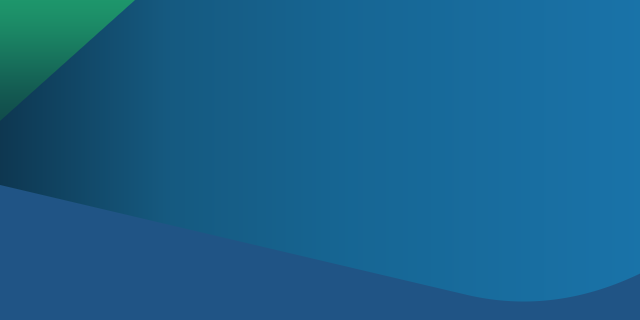
Write a Shadertoy shader that draws this background.

```glsl
// A calm blue backdrop: a dark-to-bright horizontal gradient, a green corner
// triangle with a vertical gradient, and a flat blue slope that curls up at right.
// Each shape is a signed distance to an edge, blended over the layers below.

// Coverage of the region where distance is positive, about one pixel soft
float coverage(float signedDist) {
    return clamp(signedDist * iResolution.y + 0.5, 0.0, 1.0);
}

// Blue gradient: steep in the dark left, gentle towards the right
vec3 backdrop(float x) {
    vec3 col = mix(vec3(0.053, 0.215, 0.315), vec3(0.083, 0.350, 0.500), clamp(x / 0.52, 0.0, 1.0));
    col = mix(col, vec3(0.088, 0.400, 0.580), clamp((x - 0.52) / 0.58, 0.0, 1.0));
    return mix(col, vec3(0.100, 0.450, 0.660), clamp((x - 1.10) / 0.90, 0.0, 1.0));
}

// Height of the lower shape: a straight slope, then a parabola bending upward
float slopeHeight(float x) {
    float bend = max(x - 1.458, 0.0);
    return 0.422 - 0.2354 * x + 0.66 * bend * bend;
}

void mainImage(out vec4 fragColor, in vec2 fragCoord) {
    // Canvas units: x from 0 to 2, y from 0 to 1
    vec2 p = fragCoord / iResolution.xy * vec2(2.0, 1.0);
    vec3 col = backdrop(p.x);

    // Green triangle in the upper left corner
    vec2 edgeNormal = normalize(vec2(-0.378, 0.422));
    float triangleDist = dot(p - vec2(0.0, 0.622), edgeNormal);
    vec3 green = mix(vec3(0.065, 0.285, 0.290), vec3(0.118, 0.600, 0.425),
                     smoothstep(0.56, 1.06, p.y));
    col = mix(col, green, coverage(triangleDist));

    // Flat blue slope along the bottom, with the edge scaled to true distance
    float bendSlope = -0.2354 + 1.32 * max(p.x - 1.458, 0.0);
    float slopeDist = (slopeHeight(p.x) - p.y) / sqrt(1.0 + bendSlope * bendSlope);
    col = mix(col, vec3(0.125, 0.330, 0.520), coverage(slopeDist));

    fragColor = vec4(col, 1.0);
}
```
